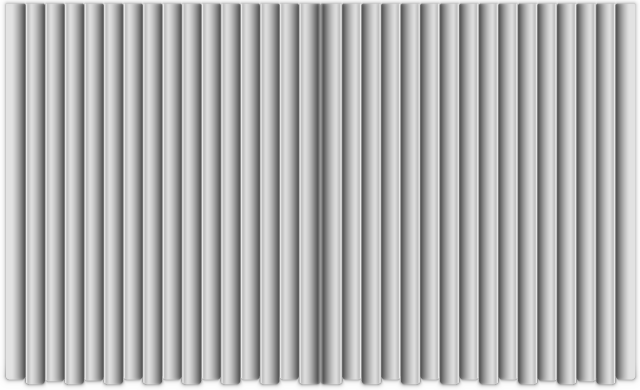
Write a WebGL 1 fragment shader that draws this pattern.

```glsl
precision highp float;

uniform vec2 u_resolution;

// Lengths are fractions of the canvas width.
const float PLEATS_PER_SIDE = 16.0;
const float PITCH = 0.03053;
const float SEAM = 0.0033;          // extra width of the innermost pleats
const float CENTER_X = 0.5009;
const float TOP_MARGIN = 0.0055;
const float LONG_HEM = 0.0091;
const float SHORT_HEM = 0.0163;
const float HEM_DROP = 0.0026;      // short pleats hang lower toward the sides
const float TOP_RADIUS = 0.003;
const float HEM_RADIUS = 0.006;

const float PAPER = 0.995;
const float EDGE_TONE = 0.5;
const float SHOULDER_TONE = 0.75;
const float CREST_TONE = 0.87;
const float FOLD_DEPTH = 0.53;
const float GLINT_TONE = 0.96;
const float GLINT_POS = 0.06;
const float GLINT_WIDTH = 0.032;
const float SHADOW_STRENGTH = 0.42;
const float SHADOW_SIZE = 0.0024;
const int SAMPLES = 3;              // per pixel and axis

float hemHeight(float index) {
  float isLong = 1.0 - mod(index, 2.0);
  float sideDrop = smoothstep(9.0, 12.0, index) * step(index, PLEATS_PER_SIDE - 2.0);
  return mix(SHORT_HEM - HEM_DROP * sideDrop, LONG_HEM, isLong);
}

// Signed distance to one pleat; p.x runs outward from the centre seam.
float pleatDistance(vec2 p, float index, float top) {
  float inner = index < 0.5 ? 0.0 : SEAM + index * PITCH;
  vec2 low = vec2(inner, hemHeight(index));
  vec2 high = vec2(SEAM + (index + 1.0) * PITCH, top);
  vec2 offset = p - 0.5 * (low + high);
  float radius = offset.y > 0.0 ? TOP_RADIUS : HEM_RADIUS;
  vec2 q = abs(offset) - 0.5 * (high - low) + radius;
  return length(max(q, 0.0)) + min(max(q.x, q.y), 0.0) - radius;
}

// Grey across a pleat: u is 0 at its outer edge and 1 at the inner fold.
float pleatTone(float u, float outermost) {
  float tone = mix(EDGE_TONE, SHOULDER_TONE, smoothstep(0.0, 0.09, u));
  tone = mix(tone, CREST_TONE, smoothstep(0.12, 0.32, u));
  tone = mix(tone, CREST_TONE + 0.015, outermost * (1.0 - smoothstep(0.3, 0.5, u)));
  tone -= FOLD_DEPTH * pow(clamp((u - 0.3) / 0.65, 0.0, 1.0), 1.5);
  tone += 0.27 * smoothstep(0.95, 1.12, u);
  float g = (u - GLINT_POS) / GLINT_WIDTH;
  return mix(tone, GLINT_TONE, exp(-g * g) * (1.0 - outermost));
}

float curtain(vec2 p, float top) {
  p.x = abs(p.x - CENTER_X);
  float column = (p.x - SEAM) / PITCH;
  float index = clamp(floor(column), 0.0, PLEATS_PER_SIDE - 1.0);

  if (pleatDistance(p, index, top) < 0.0) {
    float outermost = step(PLEATS_PER_SIDE - 1.5, index);
    float tone = pleatTone(1.0 - (column - index), outermost);
    // Lighter rim along the top and the hem
    float rim = exp(-min(top - p.y, p.y - hemHeight(index)) / 0.0016);
    return mix(tone, 0.86, 0.4 * clamp(rim, 0.0, 1.0));
  }

  // Soft shadow from the nearest pleats
  float nearest = 1.0;
  for (int k = -1; k <= 1; k++) {
    float neighbour = clamp(index + float(k), 0.0, PLEATS_PER_SIDE - 1.0);
    nearest = min(nearest, pleatDistance(p, neighbour, top));
  }
  float below = 1.0 - smoothstep(0.0, 0.05, p.y);
  float strength = SHADOW_STRENGTH * mix(0.6, 1.0, below);
  return PAPER * (1.0 - strength * exp(-max(nearest, 0.0) / SHADOW_SIZE));
}

void main() {
  float top = u_resolution.y / u_resolution.x - TOP_MARGIN;
  float total = 0.0;
  for (int j = 0; j < SAMPLES; j++) {
    for (int i = 0; i < SAMPLES; i++) {
      vec2 jitter = (vec2(float(i), float(j)) + 0.5) / float(SAMPLES) - 0.5;
      total += curtain((gl_FragCoord.xy + jitter) / u_resolution.x, top);
    }
  }
  gl_FragColor = vec4(vec3(total / float(SAMPLES * SAMPLES)), 1.0);
}
```
